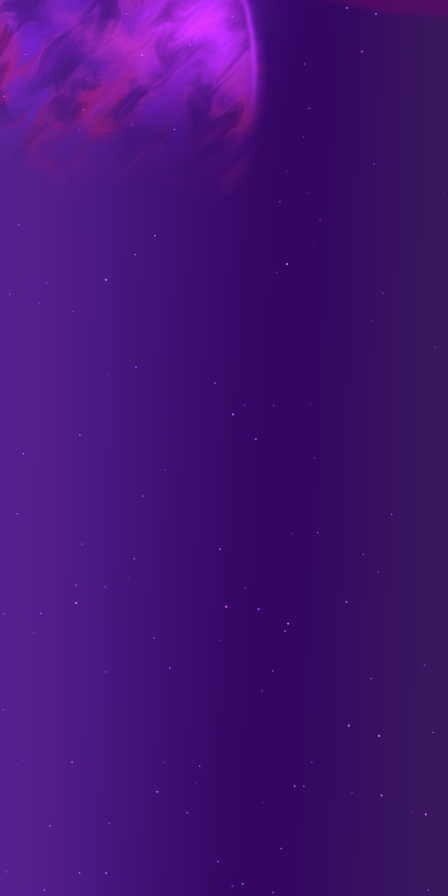
Give the GLSL for this background, as a Shadertoy shader.

```glsl
// Violet night sky with a glowing magenta nebula at the top left and sparse stars.

const vec3 SKY_LEFT = vec3(0.335, 0.130, 0.565);
const vec3 SKY_FOLD = vec3(0.200, 0.025, 0.385);
const vec3 SKY_RIGHT = vec3(0.228, 0.095, 0.365);
const vec3 GAS_VIOLET = vec3(0.420, 0.110, 0.740);
const vec3 GAS_MAGENTA = vec3(0.760, 0.190, 0.980);
const vec3 GAS_PINK = vec3(0.820, 0.220, 0.800);
const vec3 GAS_RED = vec3(0.620, 0.110, 0.440);
const vec3 BAND_RED = vec3(0.380, 0.030, 0.400);
const vec2 CORE = vec2(0.45, 0.06);
const vec2 CORE_SIZE = vec2(0.15, 0.13);
const vec2 STREAK_DIR = vec2(-0.68, 0.73);
const vec2 STREAK_SCALE = vec2(24.0, 11.0);
const float GAS_BOTTOM = 0.34;
const float STAR_CELLS = 15.0;
const float STAR_SHARE = 0.24;
const float STAR_RADIUS = 0.0034;

vec3 hash3(vec2 cell) {
    vec3 h = fract(cell.xyx * vec3(0.1031, 0.1030, 0.0973));
    h += dot(h, h.yxz + 33.33);
    return fract((h.xxy + h.yzz) * h.zyx);
}

// Layered sines, each octave bent by the one before
float wisps(vec2 q) {
    float sum = 0.0;
    float amp = 0.5;
    for (int i = 0; i < 6; i++) {
        q = mat2(0.8, 0.6, -0.6, 0.8) * q + 1.7;
        q += 0.55 * sin(1.3 * q.yx + float(i));
        sum += amp * sin(q.x + sin(q.y));
        q *= 1.8;
        amp *= 0.58;
    }
    return 0.5 + 0.45 * sum;
}

float ridge(float n, float sharpness) {
    return pow(max(1.0 - abs(2.0 * n - 1.0), 0.0), sharpness);
}

// Horizontal gradient with a slanted dark fold
vec3 sky(vec2 p) {
    float fold = mix(0.68, 0.56, p.y * 0.5);
    float t = clamp(p.x / fold, 0.0, 1.0);
    vec3 left = mix(SKY_LEFT, SKY_FOLD, mix(t, smoothstep(0.0, 1.0, t), 0.5));
    return mix(left, SKY_RIGHT, smoothstep(fold, 1.05, p.x));
}

vec3 addNebula(vec3 col, vec2 p) {
    vec2 across = vec2(STREAK_DIR.y, -STREAK_DIR.x);
    vec2 q = vec2(dot(p, across), dot(p, STREAK_DIR)) * STREAK_SCALE;
    float broad = wisps(q * 0.45 + 2.0);
    float cloud = wisps(q);
    float detail = wisps(q * 1.9 + 5.0 + 1.5 * broad);
    float rim = 0.545 + 0.28 * p.y - 0.80 * p.y * p.y;

    // Cloud body, ragged below and softened beyond the rim
    float bottom = GAS_BOTTOM + 0.06 * (1.0 - p.x) + 0.12 * (cloud - 0.5) + 0.08 * (broad - 0.5);
    float body = 1.0 - smoothstep(bottom - 0.24, bottom + 0.06, p.y);
    body *= 1.0 - smoothstep(rim - 0.03, rim + 0.035, p.x);
    float depth = smoothstep(0.08, 0.32, p.y);
    vec2 away = (p - CORE) / CORE_SIZE;
    float core = exp(-dot(away, away));

    // Violet haze, then pink to red filaments
    col = mix(col, GAS_VIOLET, body * (0.25 + 0.5 * broad) * (1.0 - 0.5 * depth));
    vec3 wispColor = mix(GAS_PINK, GAS_RED, depth);
    col = mix(col, wispColor, 0.50 * body * ridge(detail, 3.0) * smoothstep(0.1, 0.7, cloud));
    col = mix(col, GAS_RED, 0.55 * body * smoothstep(0.50, 0.90, cloud) * (1.0 - core));
    col = mix(col, GAS_MAGENTA, body * min(core * (0.65 + 0.6 * cloud), 1.0));
    col *= 1.0 + 0.45 * body * (detail - 0.5);

    // Bright shelf sloping down from the left
    float shelf = p.y - 0.05 - 0.85 * (p.x - 0.2) + 0.12 * (cloud - 0.5);
    float shelfSpan = smoothstep(0.06, 0.22, p.x) * (1.0 - smoothstep(0.28, 0.38, p.x));
    float shelfGlow = exp(-pow(shelf / 0.035, 2.0)) * (0.35 + 0.65 * detail);
    col = mix(col, GAS_PINK, 0.65 * shelfSpan * shelfGlow);

    // Thin rim filament and its halo
    float gap = p.x - rim + 0.008 * (cloud - 0.5);
    float fade = 1.0 - smoothstep(0.08, 0.29, p.y);
    col = mix(col, GAS_MAGENTA, 0.85 * fade * exp(-pow(gap / 0.007, 2.0)));
    float halo = exp(-abs(gap) / 0.05) * exp(-p.y / 0.10);
    return mix(col, GAS_VIOLET, 0.55 * halo * smoothstep(-0.005, 0.005, gap));
}

// Faint red veil along the top right edge
vec3 addBand(vec3 col, vec2 p) {
    float span = smoothstep(0.62, 0.85, p.x);
    float edge = 0.004 + 0.036 * smoothstep(0.64, 0.98, p.x) + 0.002 * sin(p.x * 31.0);
    float veil = 1.0 - smoothstep(edge - 0.014, edge + 0.006, p.y);
    float grain = 0.35 + 0.35 * wisps(p * vec2(9.0, 60.0));
    return mix(col, BAND_RED, grain * span * veil);
}

// One possible star per cell, kept clear of the cell border
vec3 stars(vec2 p) {
    vec2 cell = floor(p * STAR_CELLS);
    vec3 seed = hash3(cell + 7.0);
    vec3 look = hash3(cell + 61.0);
    vec2 center = (cell + 0.1 + 0.8 * seed.xy) / STAR_CELLS;
    float radius = STAR_RADIUS * (0.65 + 0.5 * look.x);
    float spot = 1.0 - smoothstep(0.2 * radius, radius, length(p - center));
    vec3 tint = mix(vec3(0.45, 0.32, 0.95), vec3(0.85, 0.38, 0.70), look.y);
    return tint * spot * step(seed.z, STAR_SHARE) * (0.25 + 0.75 * look.z * look.z);
}

void mainImage(out vec4 fragColor, in vec2 fragCoord) {
    // x runs 0 to 1 rightwards, y runs 0 to 2 downwards
    vec2 uv = fragCoord / iResolution.xy;
    vec2 p = vec2(uv.x, 2.0 * (1.0 - uv.y));
    vec3 col = addBand(addNebula(sky(p), p), p);
    fragColor = vec4(min(col + stars(p), 1.0), 1.0);
}
```
